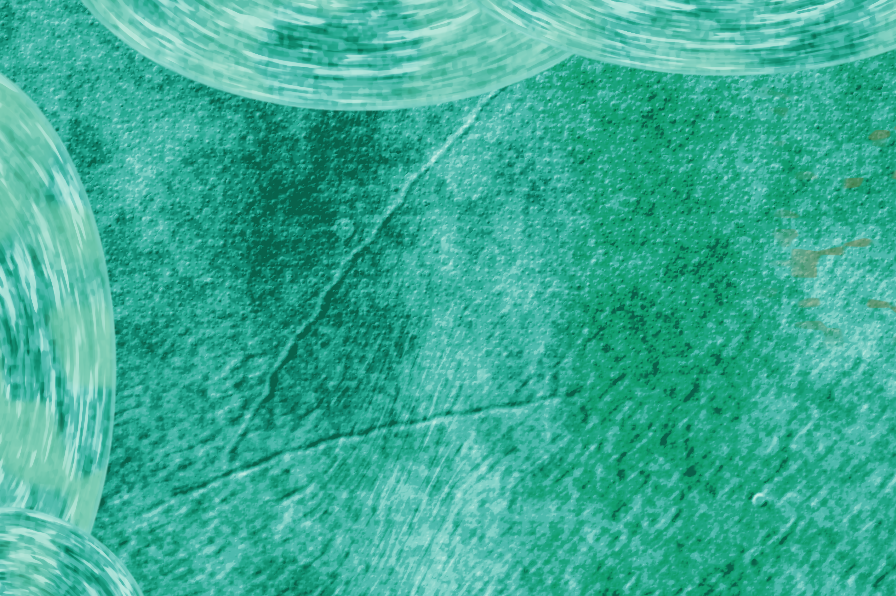
Reproduce this texture procedurally as a Shadertoy shader.

```glsl
// Sea-green cast glass: bubbles, oblique ripples, cracks and pale brushed bowls.
#define DEEP vec3(0.03, 0.39, 0.30)
#define TEAL vec3(0.06, 0.54, 0.45)
#define GREEN vec3(0.06, 0.62, 0.43)
#define SEA vec3(0.15, 0.67, 0.58)
#define MIST vec3(0.30, 0.73, 0.68)
#define FOAM vec3(0.50, 0.82, 0.78)
#define PALE vec3(0.75, 0.92, 0.88)
#define RUST vec3(0.45, 0.48, 0.26)
#define BUBBLE_SCALE 58.0
#define RIPPLE_SCALE vec2(32.0, 88.0)
#define RELIEF 0.65
#define CRACK_WIDTH 0.003

vec2 hash2(vec2 p) {
    p = vec2(dot(p, vec2(127.1, 311.7)), dot(p, vec2(269.5, 183.3)));
    return fract(sin(p) * 43758.5);
}

// Cellular noise: xy = offset from nearest seed, z = its id, w = smooth value.
vec4 cells(vec2 p) {
    vec2 base = floor(p), nearest = vec2(8.0);
    float id = 0.0, sum = 0.0, total = 1e-5;
    for (int j = -1; j <= 1; j++)
    for (int i = -1; i <= 1; i++) {
        vec2 cell = base + vec2(i, j);
        vec2 h = hash2(cell);
        vec2 d = p - cell - 0.15 - 0.7 * h;
        float value = fract(h.x * 7.3 + h.y * 13.7);
        float weight = exp(-7.0 * dot(d, d));
        sum += weight * value;
        total += weight;
        if (dot(d, d) < dot(nearest, nearest)) { nearest = d; id = value; }
    }
    return vec4(nearest, id, sum / total);
}

float noise(vec2 p) { return cells(p).w; }

float emboss(vec2 p) { return noise(p) - noise(p + vec2(0.3, -0.45)); }

vec2 rotate(vec2 p, float a) {
    return vec2(cos(a) * p.x + sin(a) * p.y, cos(a) * p.y - sin(a) * p.x);
}

// Circle outline lit from the upper left.
float litRing(vec2 d, float radius, float soft) {
    float len = length(d);
    float rim = 1.0 - smoothstep(0.0, soft, abs(len - radius));
    return rim * (0.2 + dot(d, vec2(-0.6, 0.8)) / max(len, 0.01));
}

float bubbles(vec2 p, float scale) {
    vec4 c = cells(p * scale);
    return litRing(c.xy, mix(0.1, 0.42, c.z * c.z), 0.1 + scale / iResolution.y);
}

vec3 glassColor(float tone, float green) {
    vec3 c = mix(DEEP, mix(TEAL, GREEN, green), smoothstep(0.0, 0.27, tone));
    c = mix(c, mix(SEA, GREEN, 0.45 * green), smoothstep(0.25, 0.48, tone));
    c = mix(c, MIST, smoothstep(0.46, 0.72, tone));
    c = mix(c, FOAM, smoothstep(0.74, 1.0, tone));
    return mix(c, PALE, smoothstep(1.0, 1.5, tone));
}

// Pale elliptical bowl with concentric brush arcs and a bright rim.
void addBowl(inout vec3 color, vec2 p, vec2 center, vec2 radii, float mint) {
    vec2 q = (p - center) / radii;
    float r = length(q);
    float aa = 1.2 / (iResolution.y * min(radii.x, radii.y));
    float inside = 1.0 - smoothstep(1.0 - aa, 1.0 + aa, r);
    vec2 polar = vec2(atan(q.y, q.x) * 4.0, r * 24.0);
    float arcs = 0.5 * noise(polar) + 0.5 * noise(polar * vec2(2.3, 2.6) + 9.0);
    float patches = noise(p * 9.0 + 3.0);
    float rim = smoothstep(0.8, 1.0, r);
    float tone = 0.8 + 1.2 * (arcs - 0.5) + 0.45 * (patches - 0.5) + 0.12 * rim;
    tone += 0.35 * (noise(p * vec2(120.0, 95.0)) - 0.5);
    vec3 bowl = glassColor(tone, 0.2);
    bowl = mix(bowl, vec3(0.47, 0.79, 0.67), mint * smoothstep(0.3, 0.7, patches));
    bowl = mix(bowl, PALE, 0.6 * smoothstep(0.6, 0.8, arcs));
    bowl = mix(bowl, FOAM, 0.6 * smoothstep(0.965, 0.99, r));
    color = mix(color, bowl, inside);
}

void mainImage(out vec4 fragColor, in vec2 fragCoord) {
    vec2 p = fragCoord / iResolution.y;
    float px = 1.0 / iResolution.y;

    // Broad zones: dark left, misty middle band, green right, rippled bottom.
    float broad = noise(p * 5.0), fine = noise(p * 17.0 + 4.0);
    vec2 w = p + 0.16 * (vec2(broad, fine) - 0.5);
    float crackY = 0.118 + 0.315 * (w.x - 0.206);
    float bottom = 1.0 - smoothstep(-0.03, 0.04, p.y - min(crackY, 0.36));
    float band = smoothstep(0.64, 0.76, w.x) * (1.0 - smoothstep(0.88, 0.98, w.x));
    float right = smoothstep(0.87, 1.0, w.x);
    float core = exp(-14.0 * dot(w - vec2(0.52, 0.58), w - vec2(0.52, 0.58)));
    float haze = exp(-90.0 * dot(w - vec2(0.28, 0.73), w - vec2(0.28, 0.73)));
    float tone = mix(0.40 - 0.2 * core, 0.66, band * (1.0 - 0.2 * bottom));
    tone = mix(tone, 0.42 + 0.2 * smoothstep(1.2, 1.5, w.x), right);
    tone += 0.25 * haze + 0.08 * bottom * (1.0 - right);
    tone += 0.35 * (broad - 0.5) + 0.3 * (fine - 0.5);

    // Fine relief: bubbles and flecks above, slanted ripples below.
    float slant = mix(0.4, 0.75, smoothstep(0.5, 0.8, p.x));
    float ripples = emboss(rotate(p, slant) * RIPPLE_SCALE);
    float ripple = 1.0 - smoothstep(0.25, 0.55, p.y);
    float flecks = noise(p * 80.0) + 0.7 * noise(p * 150.0) - 0.85;
    tone += RELIEF * (ripples * mix(0.25, 0.75, ripple) + 0.5 * flecks);
    float beads = bubbles(p, BUBBLE_SCALE) + 0.8 * bubbles(p + 3.7, BUBBLE_SCALE * 1.8);
    tone += RELIEF * 0.4 * beads * (1.0 - 0.5 * ripple);

    // Two cracks, each a light line with a dark side.
    float rise = p.y - 0.196;
    float d1 = 0.8 * (p.x - 0.363 - 0.46 * rise - 0.4 * rise * rise
             - 0.004 * sin(43.0 * p.y) - 0.003 * sin(97.0 * p.y));
    float d2 = p.y - min(0.118 + 0.315 * (p.x - 0.206)
             + 0.028 * sin(5.4 * (p.x - 0.206)), 0.365) - 0.002 * sin(70.0 * p.x);
    float on1 = smoothstep(0.18, 0.24, p.y) * (1.0 - smoothstep(0.85, 0.9, p.y));
    float on2 = smoothstep(0.18, 0.3, p.x) * (1.0 - 0.85 * smoothstep(0.85, 1.05, p.x));
    float lw = CRACK_WIDTH + px;
    tone += on1 * (0.4 * exp(-d1 * d1 / (lw * lw)) - 0.3 * exp(-pow((d1 - 2.0 * lw) / lw, 2.0)));
    tone += on2 * (0.3 * exp(-d2 * d2 / (lw * lw)) - 0.4 * exp(-pow((d2 - 2.0 * lw) / lw, 2.0)));

    // Two larger lone bubbles.
    vec2 b1 = p - vec2(0.578, 0.615), b2 = p - vec2(1.275, 0.16);
    tone += 0.35 * (1.0 - smoothstep(0.014, 0.018, length(b1))) + 0.4 * litRing(b1, 0.017, 0.005);
    tone += 0.9 * litRing(b2, 0.01, 0.004 + px);

    float green = max(right, 0.35 * bottom) * (1.0 - 0.4 * smoothstep(1.25, 1.5, w.x));
    vec3 color = glassColor(tone, green);
    float rust = smoothstep(0.78, 0.9, noise(p * vec2(24.0, 60.0) + 7.0));
    color = mix(color, RUST, 0.5 * rust * smoothstep(1.25, 1.4, p.x) * smoothstep(0.4, 0.5, p.y));

    // Bowls overlapping the border.
    addBowl(color, p, vec2(0.60, 1.15), vec2(0.52, 0.336), 0.35);
    addBowl(color, p, vec2(1.22, 1.13), vec2(0.50, 0.257), 0.35);
    addBowl(color, p, vec2(-0.10, 0.38), vec2(0.295, 0.53), 0.7);
    addBowl(color, p, vec2(0.0, -0.12), vec2(0.27, 0.27), 0.6);
    fragColor = vec4(clamp(color, 0.0, 1.0), 1.0);
}
```
